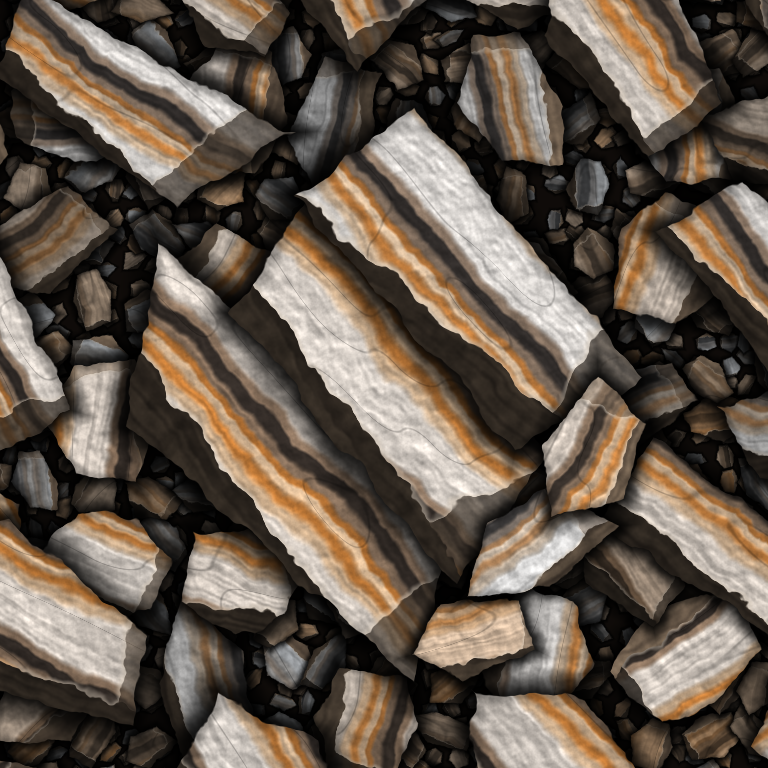
A WebGL 2 fragment shader for this texture:

```glsl
#version 300 es
precision highp float;

uniform vec2 u_resolution;
out vec4 fragColor;

const float TAU = 6.28318;
const vec2 LIGHT = vec2(0.5, 0.86);
const vec3 CHARCOAL = vec3(0.17, 0.15, 0.14);
const vec3 UMBER = vec3(0.36, 0.30, 0.25);
const vec3 PALE = vec3(0.83, 0.81, 0.79);
const vec3 TAN = vec3(0.77, 0.66, 0.54);
const vec3 OCHRE = vec3(0.74, 0.46, 0.20);

float hash(vec2 p) {
  vec3 h = fract(p.xyx * 0.1031);
  h += dot(h, h.yzx + 33.33);
  return fract((h.x + h.y) * h.z);
}

float noise(vec2 p) {
  vec2 i = floor(p), f = fract(p);
  f = f * f * (3.0 - 2.0 * f);
  return mix(mix(hash(i), hash(i + vec2(1, 0)), f.x),
             mix(hash(i + vec2(0, 1)), hash(i + vec2(1, 1)), f.x), f.y);
}

float fbm(vec2 p) {
  float sum = 0.0, gain = 0.53;
  for (int i = 0; i < 4; i++) {
    sum += gain * noise(p);
    p = mat2(1.6, 1.2, -1.2, 1.6) * p + 7.3;
    gain *= 0.5;
  }
  return sum;
}

vec2 rotate(vec2 v, float angle) {
  float c = cos(angle), s = sin(angle);
  return mat2(c, -s, s, c) * v;
}

// Irregular polygon with a chipped outline
float stoneDistance(vec2 q, vec2 halfSize, float sides, float seed) {
  float d = -1.0;
  for (float i = 0.0; i < sides; i++) {
    float a = (i + 0.4 * (hash(vec2(i, seed)) - 0.5)) * TAU / sides;
    vec2 normal = vec2(cos(a), sin(a)) / halfSize;
    float reach = mix(0.8, 1.0, hash(vec2(seed, i + 9.0)));
    d = max(d, (dot(q, normal) - reach) / length(normal));
  }
  float size = min(halfSize.x, halfSize.y);
  return d + 0.24 * size * (fbm(q * 2.2 / size + seed) - 0.5);
}

// One cycle of mineral layers
vec3 strata(float t) {
  float f = fract(t);
  vec3 c = mix(PALE, TAN, smoothstep(0.36, 0.43, f));
  c = mix(c, OCHRE, smoothstep(0.46, 0.53, f));
  c = mix(c, TAN * 1.04, smoothstep(0.55, 0.61, f));
  c = mix(c, OCHRE * 0.88, smoothstep(0.64, 0.67, f));
  c = mix(c, UMBER * 1.35, smoothstep(0.69, 0.73, f));
  c = mix(c, CHARCOAL, smoothstep(0.76, 0.81, f));
  c = mix(c, UMBER * 1.5, smoothstep(0.88, 0.91, f));
  return mix(c, PALE, smoothstep(0.94, 1.0, f));
}

void layStone(inout vec3 color, vec2 p, vec2 halfSize, float angle,
              float sides, float seed, float exposure, float px) {
  vec2 q = rotate(p, angle);
  float size = min(halfSize.x, halfSize.y);
  if (any(greaterThan(abs(q), halfSize * 1.6 + 0.5 * size))) return;
  float d = stoneDistance(q, halfSize, sides, seed);
  color *= mix(0.1, 1.0, smoothstep(-0.05 * size, 0.45 * size, d));
  if (d > px) return;

  // Wavy layers, finely lined
  vec2 offset = vec2(seed * 3.7, seed * 1.9);
  float warp = 0.05 * (fbm(q * vec2(7.0, 5.0) + offset) - 0.5)
             + 0.016 * abs(fbm(q * vec2(26.0, 15.0) + offset) - 0.5);
  float layer = (q.y + warp) / (0.9 * size + 0.075) + hash(vec2(seed, 3.0));
  float grain = fbm(q * 65.0 + offset);
  float lines = noise(vec2(layer * 38.0, q.x * 7.0 + seed));
  vec3 top = strata(layer) * (0.84 + 0.26 * lines);

  // Tint: small stones are duller, some are cool grey
  float kind = hash(vec2(seed, 5.0));
  float luma = dot(top, vec3(0.3, 0.6, 0.1));
  vec3 tint = kind < 0.35 ? vec3(0.96, 0.99, 1.02) : mix(vec3(1.0, 0.88, 0.76), vec3(1.12, 0.84, 0.57), kind * kind);
  float dullness = mix(0.8, 0.1, smoothstep(0.03, 0.08, size));
  top = mix(top, tint * mix(luma, 0.58, 0.4), dullness);

  // Relief, cracks and soft edge
  float relief = grain - fbm((q + rotate(LIGHT, angle) * 0.005) * 65.0 + offset);
  float crack = abs(noise(q * vec2(9.0, 26.0) + offset) - 0.5);
  top *= 0.92 + 0.2 * grain + 0.5 * relief;
  top *= mix(0.8, 1.0, smoothstep(0.0, 0.025, crack));
  top *= mix(0.72, 1.0, smoothstep(0.0, 0.16 * size, -d));

  // Broken side and end faces
  float chip = fbm(q * 2.4 / size + offset) - 0.5;
  float slope = 0.3 * (hash(vec2(seed, 7.0)) - 0.5);
  float sideLine = q.y + 0.6 * halfSize.y + slope * q.x + 0.34 * size * chip;
  float endLine = 0.72 * halfSize.x - q.x + slope * 2.0 * q.y + 0.4 * size * chip;
  vec2 sideNormal = rotate(vec2(0, -1), -angle), endNormal = rotate(vec2(1, 0), -angle);
  float ledge = noise(vec2(q.x * 9.0, (q.y + slope * q.x + warp) * 190.0) + seed);
  vec3 broken = mix(UMBER, TAN, 0.15 + 0.6 * ledge) * (0.65 + 0.6 * grain);
  float rim = smoothstep(0.09 * size, 0.0, min(sideLine, endLine));
  vec3 stone = mix(top, PALE * vec3(1.0, 0.96, 0.9), 0.5 * rim);
  stone = mix(stone, mix(broken, top, 0.5) * (0.68 + 0.32 * dot(endNormal, LIGHT)),
              smoothstep(px, -px, endLine));
  stone = mix(stone, broken * (0.68 + 0.38 * dot(sideNormal, LIGHT)),
              smoothstep(px, -px, sideLine));
  color = mix(color, stone * exposure, smoothstep(px, -px, d));
}

// Jittered grid of loose stones
void scatter(inout vec3 color, vec2 p, float cell, float exposure, float seed, float px) {
  vec2 home = floor(p / cell);
  for (int k = 0; k < 9; k++) {
    vec2 id = home + vec2(k % 3 - 1, k / 3 - 1);
    float h = hash(id + seed), g = hash(id + seed + 31.0);
    vec2 center = (id + 0.5 + 0.5 * (vec2(h, g) - 0.5)) * cell;
    vec2 halfSize = cell * vec2(0.4 + 0.14 * g, 0.27 + 0.13 * h);
    layStone(color, p - center, halfSize, TAU * hash(id + seed + 57.0),
             5.0 + floor(2.0 * h), seed + floor(90.0 * g), exposure * (0.7 + 0.4 * h), px);
  }
}

void main() {
  vec2 p = gl_FragCoord.xy / u_resolution.y;
  float px = 0.8 / u_resolution.y;
  vec3 color = vec3(0.06, 0.045, 0.035);
  scatter(color, p, 0.032, 0.62, 11.0, px);
  scatter(color, p, 0.08, 0.75, 23.0, px);
  scatter(color, p, 0.19, 0.92, 41.0, px);

  // Ring of large blocks
  for (float i = 0.0; i < 9.0; i++) {
    float h = hash(vec2(i, 61.0)), g = hash(vec2(i, 83.0));
    float a = (i + 0.35) * TAU / 9.0;
    vec2 center = 0.5 + (0.5 + 0.07 * h) * vec2(cos(a), sin(a));
    layStone(color, p - center, vec2(0.13 + 0.07 * g, 0.065 + 0.035 * h),
             -0.75 + 0.7 * (g - 0.5), 4.0 + floor(2.0 * h), 60.0 + i, 0.98, px);
  }

  // Stepped central slabs
  for (float i = 0.0; i < 3.0; i++) {
    vec2 center = vec2(0.39, 0.37) + i * vec2(0.115, 0.13);
    layStone(color, p - center, vec2(0.29 - 0.02 * i, 0.105), -0.83, 4.0, 72.0 + i, 1.03, px);
  }

  // Fragments resting on the slab ends
  for (float i = 0.0; i < 3.0; i++) {
    vec2 center = vec2(0.62, 0.17) + i * vec2(0.075, 0.12);
    layStone(color, p - center, vec2(0.085, 0.05 + 0.008 * i), 0.3 + 0.4 * i, 5.0, 95.0 + i, 1.05, px);
  }
  fragColor = vec4(clamp(color, 0.0, 1.0), 1.0);
}
```
